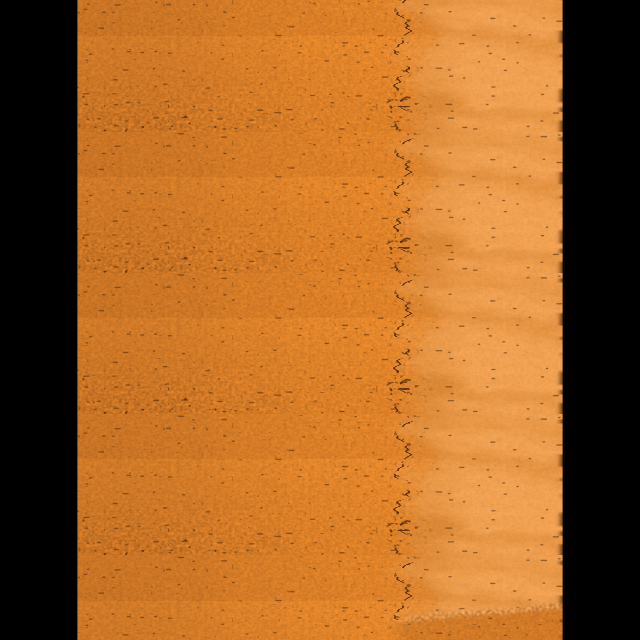
Reproduce this texture procedurally as a WebGL 2 fragment shader.

```glsl
#version 300 es
precision highp float;
// Sandy orange wall panel with repeating seams, cracks and a pale side, between black bars.
uniform vec2 u_resolution;
out vec4 fragColor;

const float PANEL_LEFT = 0.121;
const float PANEL_RIGHT = 0.879;
const float ROW_HEIGHT = 0.2207;
const float FIRST_SEAM = 0.2057;
const float MID_SEAM = 0.32;
const float CRACK_X = 0.630;

const vec3 CLAY = vec3(0.79, 0.455, 0.145);
const vec3 AMBER = vec3(0.875, 0.51, 0.16);
const vec3 PALE = vec3(0.945, 0.635, 0.325);
const vec3 TAN = vec3(0.86, 0.535, 0.215);
const vec3 CRACK = vec3(0.27, 0.14, 0.04);

vec2 hash2(vec2 p) {
  vec3 h = fract(p.xyx * vec3(0.1031, 0.1030, 0.0973));
  h += dot(h, h.yzx + 33.33);
  return fract((h.xx + h.yz) * h.zy);
}

float cornerSlope(vec2 cell, vec2 offset) {
  float angle = 6.2832 * hash2(cell).x;
  return dot(vec2(cos(angle), sin(angle)), offset);
}

// Gradient noise, roughly -0.7 to 0.7
float gradientNoise(vec2 p) {
  vec2 i = floor(p), f = fract(p);
  vec2 w = f * f * f * (f * (f * 6.0 - 15.0) + 10.0);
  vec2 e = vec2(0.0, 1.0);
  float low = mix(cornerSlope(i, f), cornerSlope(i + e.yx, f - e.yx), w.x);
  float high = mix(cornerSlope(i + e, f - e), cornerSlope(i + e.yy, f - e.yy), w.x);
  return mix(low, high, w.y);
}

float fbm(vec2 p) {
  float sum = 0.0, amplitude = 0.5;
  for (int i = 0; i < 4; i++) {
    sum += amplitude * gradientNoise(p);
    p = p * 2.03 + 17.3;
    amplitude *= 0.55;
  }
  return sum;
}

float bell(float d, float width) { return exp(-d * d / (width * width)); }

float wrapDistance(float a, float b) { return abs(fract(a - b + 0.5) - 0.5); }

float stroke(float d, float halfWidth, float px) {
  return 1.0 - smoothstep(halfWidth - 0.5 * px, halfWidth + px, abs(d));
}

// Short horizontal flecks, at most one in each grid cell
float flecks(vec2 p, vec2 cellSize, float density, float px) {
  vec2 cell = floor(p / cellSize);
  vec2 pick = hash2(cell + 7.0), place = hash2(cell + 91.0);
  vec2 d = p - (cell + 0.25 + 0.5 * place) * cellSize;
  float halfLength = 0.0008 + 0.0035 * pick.y * pick.y;
  d.x -= clamp(d.x, -halfLength, halfLength);
  return step(pick.x, density) * stroke(length(d), 0.0006, px);
}

// Broken vertical crack with a side branch and crumbs low in the row
float crackMask(vec2 q, float phase, float px) {
  float wander = 0.030 * gradientNoise(vec2(q.y * 38.0, 3.7)) + 0.012 * gradientNoise(vec2(q.y * 150.0, 8.1));
  float gaps = smoothstep(-0.08, 0.12, gradientNoise(vec2(q.y * 85.0, 21.4)));
  float main = stroke(q.x - CRACK_X - wander, 0.0011, px) * gaps;
  float branchY = 0.78 * ROW_HEIGHT - 0.12 * (q.x - CRACK_X) + 0.014 * gradientNoise(vec2(q.x * 70.0, 5.2));
  float branch = stroke(q.y - branchY, 0.0009, px) * bell(q.x - 0.625, 0.035);
  branch *= smoothstep(-0.15, 0.1, gradientNoise(vec2(q.x * 120.0, 2.6)));
  float crumbs = smoothstep(0.24, 0.42, gradientNoise(q * vec2(130.0, 190.0)));
  crumbs *= bell(q.x - 0.625, 0.035) * bell(phase - 0.82, 0.09);
  float chips = smoothstep(0.3, 0.45, gradientNoise(q * 140.0 + 40.0)) * bell(q.x - CRACK_X - wander, 0.014);
  return clamp(main + branch + crumbs + 0.6 * chips, 0.0, 1.0);
}

// Base colour: amber deepening to the left, slanted pale bands on the right
vec3 wallColor(vec2 q, float phase, float paleSide) {
  vec3 left = mix(CLAY, AMBER, smoothstep(0.16, 0.62, q.x + 0.12 * fbm(q * 12.0)));
  float fade = phase < MID_SEAM ? 0.005 - 0.035 * phase : 0.03 - 0.06 * (phase - MID_SEAM);
  left += fade * vec3(1.0, 0.8, 0.4);
  float slant = fract(phase - 0.6 * (q.x - 0.65) + 0.12 * fbm(q * vec2(9.0, 30.0)));
  float shade = 0.55 * bell(wrapDistance(slant, 0.26), 0.09) + 0.5 * bell(wrapDistance(slant, 0.80), 0.06)
              + 0.45 * bell(wrapDistance(slant, 0.99), 0.08);
  shade += 0.5 * bell(q.x - 0.69, 0.035) * bell(phase - 0.78, 0.12) + 0.5 * bell(q.x - 0.65, 0.05);
  vec3 right = mix(PALE, TAN, clamp(shade + 0.5 * fbm(q * vec2(22.0, 75.0)), 0.0, 1.0));
  return mix(left, right, paleSide);
}

void main() {
  vec2 uv = gl_FragCoord.xy / u_resolution;
  float px = 1.0 / min(u_resolution.x, u_resolution.y);
  float down = 1.0 - uv.y;
  float phase = fract((down - FIRST_SEAM) / ROW_HEIGHT);
  vec2 q = vec2(uv.x, phase * ROW_HEIGHT);

  // Smooth ground at the lower right replaces the pale side
  float edge = down - 0.970 + 0.085 * (uv.x - 0.61) + 0.004 * gradientNoise(uv * 45.0);
  float ground = smoothstep(0.0, 0.005, edge) * smoothstep(0.60, 0.64, uv.x);
  float paleSide = smoothstep(0.605, 0.685, uv.x + 0.07 * fbm(q * vec2(14.0, 24.0))) * (1.0 - ground);
  vec3 color = wallColor(q, phase, paleSide);
  color = mix(color, mix(CLAY, AMBER, 0.35), ground);

  // Sandy grain, coarser toward the foot of each row
  float grain = gradientNoise(q * vec2(210.0, 260.0)) + 0.6 * gradientNoise(q * 120.0 + 9.0);
  float foot = smoothstep(0.55, 1.0, phase) * (1.0 - smoothstep(0.25, 0.65, uv.x));
  color *= 1.0 + grain * mix(0.10 + 0.10 * foot, 0.045, paleSide);
  float pits = smoothstep(0.36, 0.6, gradientNoise(q * vec2(150.0, 190.0) + 60.0));
  color = mix(color, CRACK, pits * mix(0.35 + 0.4 * foot, 0.06, paleSide));

  // Flecks, cracks and worn right edge
  float specks = flecks(q, vec2(0.021, 0.013), 0.22, px);
  float wear = bell(uv.x - PANEL_RIGHT, 0.006) * smoothstep(0.05, 0.3, gradientNoise(vec2(q.y * 60.0, 4.4)));
  float cracks = crackMask(q, phase, px) * (1.0 - ground);
  color = mix(color, CRACK, max(0.55 * specks, max(0.85 * cracks, 0.6 * wear)));

  // Crumbly rim above the ground
  float rim = bell(edge, 0.006) * smoothstep(0.60, 0.65, uv.x);
  color = mix(color, PALE * (0.88 + 0.5 * gradientNoise(uv * 190.0)), 0.6 * rim);

  float panel = smoothstep(-0.5 * px, 0.5 * px, min(uv.x - PANEL_LEFT, PANEL_RIGHT - uv.x));
  fragColor = vec4(clamp(color, 0.0, 1.0) * panel, 1.0);
}
```
